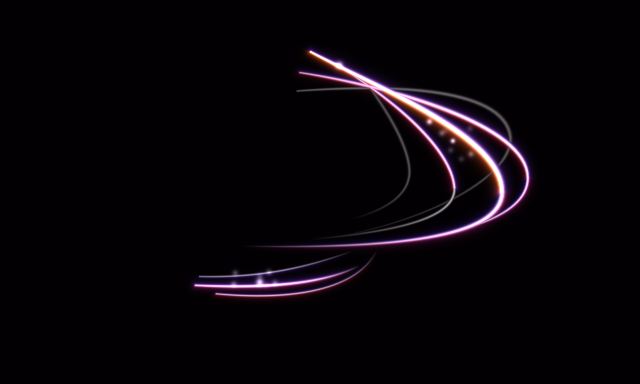
Reproduce this background procedurally as a Shadertoy shader.

```glsl
// Glowing ribbons of light sweeping in an open loop over black, with small sparks.

const vec3 BACKDROP = vec3(0.006, 0.0, 0.008);
const vec3 CORE = vec3(1.0, 0.96, 1.0);
const vec3 VIOLET = vec3(0.36, 0.13, 0.62);
const vec3 INDIGO = vec3(0.20, 0.08, 0.48);
const vec3 MAGENTA = vec3(0.60, 0.10, 0.42);
const vec3 EMBER = vec3(1.0, 0.36, 0.08);
const vec3 CRIMSON = vec3(0.62, 0.10, 0.20);
const vec3 NONE = vec3(0.0);
const int SEGMENTS = 32;

float hash(float n) {
    return fract(sin(n * 12.9898) * 43758.5453);
}

vec2 cubic(vec2 a, vec2 b, vec2 c, vec2 d, float t) {
    float s = 1.0 - t;
    return s * s * s * a + 3.0 * s * t * (s * b + t * c) + t * t * t * d;
}

// Blends start, middle and end values along a strand
float along(vec3 v, float t) {
    float s = 1.0 - t;
    return s * s * v.x + 2.0 * s * t * v.y + t * t * v.z;
}

// Returns distance, curve parameter and signed side (positive is left of travel)
vec3 nearest(vec2 p, vec2 a, vec2 b, vec2 c, vec2 d) {
    vec3 best = vec3(1e4, 0.0, 0.0);
    vec2 from = a;
    for (int i = 0; i < SEGMENTS; i++) {
        vec2 to = cubic(a, b, c, d, float(i + 1) / float(SEGMENTS));
        vec2 dir = to - from;
        vec2 rel = p - from;
        float h = clamp(dot(rel, dir) / dot(dir, dir), 0.0, 1.0);
        float dist = length(rel - dir * h);
        if (dist < best.x) {
            float side = (dir.x * rel.y - dir.y * rel.x) / length(dir);
            best = vec3(dist, (float(i) + h) / float(SEGMENTS), side);
        }
        from = to;
    }
    return best;
}

// One tapered ribbon: white core with a differently tinted halo on each side
vec3 strand(vec2 p, vec2 a, vec2 b, vec2 c, vec2 d, vec3 widths, vec3 lights,
            vec3 leftTint, vec3 rightTint) {
    vec2 low = min(min(a, b), min(c, d)) - 7.0;
    vec2 high = max(max(a, b), max(c, d)) + 7.0;
    if (any(lessThan(p, low)) || any(greaterThan(p, high))) return NONE;

    vec3 hit = nearest(p, a, b, c, d);
    float width = max(along(widths, hit.y), 60.0 / iResolution.y);
    float light = along(lights, hit.y);
    float core = exp(-hit.x * hit.x / (width * width));
    float halo = exp(-hit.x / (0.3 + 1.15 * width));
    vec3 tint = mix(rightTint, leftTint, smoothstep(-width, width, hit.z));
    return light * (CORE * core + 1.3 * tint * halo);
}

vec3 spark(vec2 p, vec2 center, float radius, float light) {
    float d = length(p - center) / radius;
    return light * (CORE * exp(-d * d) + 0.35 * VIOLET * exp(-d * 0.8));
}

// Faint sparks scattered in a box around a center
vec3 sparkField(vec2 p, vec2 center, vec2 spread, float seed) {
    vec3 sum = NONE;
    for (int i = 0; i < 6; i++) {
        float k = seed + float(i) * 3.0;
        vec2 offset = vec2(hash(k), hash(k + 1.0)) * 2.0 - 1.0;
        sum += spark(p, center + offset * spread, 0.75, 0.12 + 0.22 * hash(k + 2.0));
    }
    return sum;
}

// Large loop: each ribbon has an outgoing and a returning half
vec3 upperLoop(vec2 p) {
    vec3 col = strand(p, vec2(-2.4, 36.5), vec2(16.5, 26.5), vec2(47.6, 14.1), vec2(47.4, 0.0),
                      vec3(0.3, 0.95, 0.65), vec3(0.9, 1.2, 1.0), VIOLET, EMBER);
    col = max(col, strand(p, vec2(47.4, 0.0), vec2(47.4, -12.0), vec2(18.7, -14.8), vec2(-20.4, -14.1),
                      vec3(0.65, 0.4, 0.2), vec3(1.0, 1.0, 0.0), MAGENTA, INDIGO));
    col = max(col, strand(p, vec2(-5.2, 31.1), vec2(18.7, 27.4), vec2(54.1, 17.4), vec2(54.1, 3.7),
                      vec3(0.25, 0.75, 0.35), vec3(0.5, 1.1, 0.85), VIOLET, CRIMSON));
    col = max(col, strand(p, vec2(54.1, 3.7), vec2(54.1, -7.0), vec2(33.9, -11.7), vec2(14.3, -13.7),
                      vec3(0.35, 0.3, 0.25), vec3(0.85, 0.6, 0.0), MAGENTA, INDIGO));
    col = max(col, strand(p, vec2(5.7, 32.2), vec2(18.7, 24.3), vec2(34.3, 11.3), vec2(35.0, 1.1),
                      vec3(0.3, 0.45, 0.35), vec3(0.5, 1.0, 0.75), VIOLET, CRIMSON));
    col = max(col, strand(p, vec2(35.0, 1.1), vec2(35.4, -7.2), vec2(18.7, -10.4), vec2(-3.0, -12.4),
                      vec3(0.35, 0.3, 0.25), vec3(0.75, 0.5, 0.0), NONE, NONE));
    col = max(col, strand(p, vec2(-5.9, 26.3), vec2(14.3, 27.8), vec2(48.3, 28.3), vec2(49.6, 14.1),
                      vec3(0.25, 0.5, 0.5), vec3(0.32, 0.45, 0.35), NONE, NONE));
    col = max(col, strand(p, vec2(49.6, 14.1), vec2(50.0, 3.3), vec2(25.2, -9.1), vec2(-0.9, -12.4),
                      vec3(0.5, 0.2, 0.2), vec3(0.35, 0.25, 0.0), NONE, NONE));
    col = max(col, strand(p, vec2(12.2, 28.3), vec2(18.3, 20.0), vec2(23.3, 11.3), vec2(23.3, 5.0),
                      vec3(0.4, 0.45, 0.35), vec3(0.3, 0.32, 0.32), NONE, NONE));
    return max(col, strand(p, vec2(23.3, 5.0), vec2(23.0, -1.3), vec2(16.5, -4.8), vec2(7.8, -7.2),
                      vec3(0.35, 0.3, 0.2), vec3(0.32, 0.25, 0.0), NONE, NONE));
}

// Three short ribbons below the loop
vec3 lowerTail(vec2 p) {
    vec3 col = strand(p, vec2(-32.4, -24.3), vec2(-13.9, -25.2), vec2(1.3, -23.9), vec2(10.4, -19.1),
                      vec3(0.3, 0.5, 0.2), vec3(0.7, 1.3, 0.0), VIOLET, MAGENTA);
    col = max(col, strand(p, vec2(-31.3, -22.0), vec2(-13.9, -22.4), vec2(-2.0, -19.1), vec2(8.9, -15.2),
                      vec3(0.25, 0.3, 0.2), vec3(0.4, 0.75, 0.0), NONE, INDIGO));
    return max(col, strand(p, vec2(-27.0, -26.5), vec2(-7.4, -28.3), vec2(10.0, -25.7), vec2(15.0, -14.8),
                      vec3(0.25, 0.3, 0.2), vec3(0.55, 0.75, 0.0), INDIGO, CRIMSON));
}

void mainImage(out vec4 fragColor, in vec2 fragCoord) {
    // Centered coordinates in percent of the canvas height
    vec2 p = 100.0 * (fragCoord - 0.5 * iResolution.xy) / iResolution.y;
    vec3 col = BACKDROP + max(upperLoop(p), lowerTail(p));

    // Sparks: bright accents, then faint scatter
    col += spark(p, vec2(5.0, 33.0), 0.9, 0.8) + spark(p, vec2(-15.7, -23.5), 0.9, 0.8);
    col += spark(p, vec2(34.6, 13.3), 0.6, 0.8) + spark(p, vec2(28.5, 18.3), 0.7, 0.7);
    col += sparkField(p, vec2(36.0, 13.0), vec2(5.0, 6.0), 7.0);
    col += sparkField(p, vec2(-16.0, -21.5), vec2(9.0, 3.0), 41.0);
    fragColor = vec4(min(col, 1.0), 1.0);
}
```
